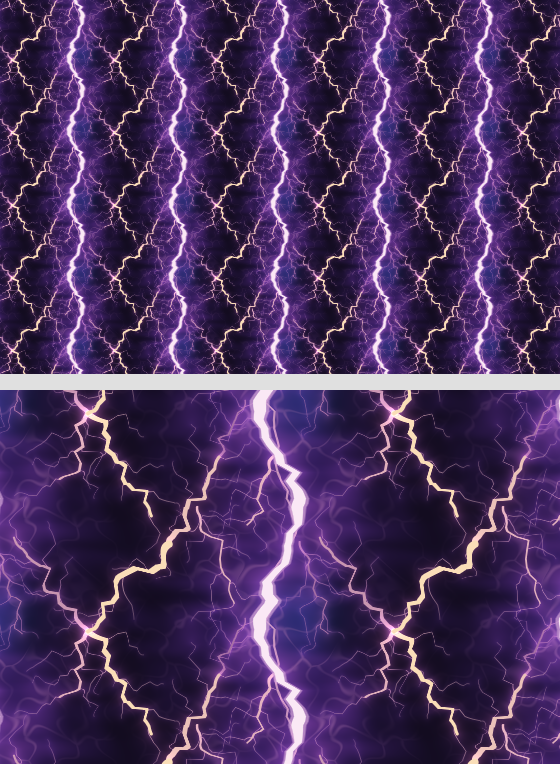
Top, the full canvas; bottom, a detail of the centre.
Write a Shadertoy shader that draws this pattern.

```glsl
const float TAU = 6.28319;
const vec2 TILE = vec2(1.403, 1.0);   // one repeat, in tile heights
const float ROWS = 5.146;             // repeats down the canvas

const vec3 NIGHT  = vec3(0.07, 0.045, 0.12);
const vec3 INDIGO = vec3(0.15, 0.085, 0.31);
const vec3 VIOLET = vec3(0.37, 0.18, 0.50);
const vec3 ORCHID = vec3(0.64, 0.43, 0.63);
const vec3 ROSE   = vec3(0.88, 0.69, 0.73);
const vec3 GOLD   = vec3(0.98, 0.87, 0.72);
const vec3 WHITE  = vec3(0.98, 0.91, 0.96);

float hash(float n) { return fract(sin(n * 12.9898) * 4375.85); }

vec2 hash2(vec2 c) {
    float n = dot(c, vec2(7.13, 31.7));
    return vec2(hash(n + 1.0), hash(n + 5.3));
}

vec2 wrap(vec2 q) { return q - TILE * round(q / TILE); }

// Piecewise linear noise with sharp corners
float jag(float t, float period, float seed) {
    float i = floor(t);
    return mix(hash(mod(i, period) + seed), hash(mod(i + 1.0, period) + seed), t - i) - 0.5;
}

// Sideways wander of a branch, pinned at both ends
float bend(float t, float len, float seed) {
    float wander = 0.10 * jag(t * len * 11.0, 64.0, seed) + 0.06 * jag(t * len * 27.0, 64.0, seed + 3.7);
    return wander * min(1.0, 6.0 * t * (1.0 - t));
}

// Distance to a crooked line, and the position along it
vec2 crooked(vec2 p, vec2 a, vec2 b, float seed) {
    vec2 q = wrap(p - 0.5 * (a + b));
    float len = length(b - a);
    vec2 dir = (b - a) / len;
    float along = dot(q, dir);
    float t = clamp(along / len + 0.5, 0.0, 1.0);
    float side = dot(q, vec2(-dir.y, dir.x)) - bend(t, len, seed);
    return vec2(length(vec2(along - (t - 0.5) * len, side)), t);
}

float stroke(float d, float halfWidth, float px) {
    return clamp((halfWidth - d) / px + 0.5, 0.0, 1.0);
}

// Tapered branch with a halo and forked twigs
vec3 branch(vec3 col, vec2 p, vec2 a, vec2 b, float w, vec3 tint, float seed, float px) {
    float len = length(b - a);
    vec2 dir = (b - a) / len, normal = vec2(-dir.y, dir.x);
    for (int i = 0; i < 6; i++) {
        float k = seed + float(i) * 2.31;
        float s = (float(i) + 0.3 + 0.6 * hash(k)) / 6.0;
        float turn = (i % 2 == 0 ? 1.0 : -1.0) * (0.35 + 0.6 * hash(k + 0.7));
        vec2 root = mix(a, b, s) + normal * bend(s, len, seed);
        vec2 tip = root + (dir * cos(turn) + normal * sin(turn)) * (0.10 + 0.18 * hash(k + 1.3));
        vec2 twig = crooked(p, root, tip, k);
        col += VIOLET * 0.15 * exp(-twig.x * 60.0);
        col = mix(col, mix(tint, ORCHID, 0.5), 0.8 * (1.0 - 0.6 * twig.y) * stroke(twig.x, 0.002, px));
    }
    vec2 trunk = crooked(p, a, b, seed);
    col += vec3(0.36, 0.18, 0.30) * (0.3 + 22.0 * w) * exp(-trunk.x * 36.0);
    return mix(col, tint, stroke(trunk.x, w * (1.0 - 0.5 * trunk.y), px));
}

float mainBoltX(float y, float seed) {
    return -0.085 * sin(TAU * (y + 0.02)) + 0.06 * jag(y * 12.0, 12.0, seed) + 0.055 * jag(y * 25.0, 25.0, seed + 5.7);
}

// Gap between the two nearest cell centres, repeating with the tile
float cellEdge(vec2 p, vec2 count) {
    vec2 g = p / TILE * count, cell = floor(g);
    vec2 nearest = vec2(9.0);
    for (int j = -1; j <= 1; j++)
    for (int i = -1; i <= 1; i++) {
        vec2 c = cell + vec2(i, j);
        float d = length(c + hash2(mod(c, count)) - g);
        nearest = d < nearest.x ? vec2(d, nearest.x) : vec2(nearest.x, min(nearest.y, d));
    }
    return nearest.y - nearest.x;
}

void mainImage(out vec4 fragColor, in vec2 fragCoord) {
    float px = ROWS / iResolution.y;
    vec2 p = (fragCoord - 0.5 * iResolution.xy) * px + vec2(0.0, 0.44);
    vec2 w = TAU * p / TILE;

    // Storm haze, brightest beside the main bolt
    float boltDist = abs(wrap(vec2(p.x - mainBoltX(p.y, 2.4), 0.0)).x) / 1.2;
    float cloud = 0.5 + 0.25 * sin(w.x * 2.0 + w.y + 1.5 * sin(w.y * 2.0 - w.x)) + 0.25 * sin(w.x * 3.0 - w.y * 4.0 + 2.0 * sin(w.x * 2.0 + w.y * 3.0));
    float haze = exp(-boltDist * boltDist * 13.0);
    vec3 col = mix(NIGHT, INDIGO, clamp(haze * 1.3 + 0.3 * cloud - 0.1, 0.0, 1.0));
    col = mix(col, VIOLET, haze * (0.08 + 0.65 * cloud));
    vec2 pool = wrap(p - vec2(0.08, 0.25));
    col += vec3(-0.05, 0.05, 0.07) * exp(-30.0 * dot(pool, pool));

    // Faint cellular filaments
    vec2 warped = p + 0.025 * vec2(sin(w.y * 6.0 + 2.0 * sin(w.x * 3.0)), sin(w.x * 7.0 + w.y * 3.0));
    float filament = smoothstep(0.13, 0.0, cellEdge(warped, vec2(9.0, 6.0)));
    col = mix(col, ORCHID, filament * (0.03 + 0.45 * haze) * cloud);

    // Side branches meeting at the junction between bolts
    vec2 hub = vec2(-0.88, 0.19), elbow = vec2(-0.51, 0.59), crown = vec2(-0.28, 0.99);
    col = branch(col, p, crown, crown + vec2(0.12, 0.26), 0.006, ORCHID, 11.0, px);
    col = branch(col, p, vec2(-0.38, 0.76), vec2(-0.21, 0.32), 0.006, ROSE, 23.0, px);
    col = branch(col, p, vec2(-0.02, 1.0), vec2(-0.15, 0.68), 0.008, ROSE, 31.0, px);
    col = branch(col, p, vec2(0.09, 0.6), vec2(0.22, 0.18), 0.005, ORCHID, 43.0, px);
    col = branch(col, p, hub, vec2(-1.22, 0.62), 0.010, mix(ROSE, ORCHID, 0.4), 57.0, px);
    col = branch(col, p, hub, vec2(-1.01, -0.11), 0.010, ROSE, 61.0, px);
    col = branch(col, p, hub, vec2(-0.59, -0.28), 0.014, GOLD, 73.0, px);
    col = branch(col, p, elbow, crown, 0.014, mix(ROSE, GOLD, 0.4), 83.0, px);
    col = branch(col, p, elbow, hub, 0.018, GOLD, 97.0, px);

    // Thin strand braided around the main bolt
    float strand = abs(wrap(vec2(p.x - 0.6 * mainBoltX(p.y, 7.9) - 0.03 * sin(w.y * 2.0), 0.0)).x);
    col = mix(col, ROSE, 0.7 * stroke(strand, 0.005, px));

    // Main bolt, swelling and thinning along its length
    float swell = 1.0 + 0.7 * jag(p.y * 9.0, 9.0, 4.6);
    col += vec3(0.30, 0.15, 0.34) * exp(-boltDist * 24.0);
    col = mix(col, vec3(0.80, 0.62, 0.82), 0.75 * stroke(boltDist, 0.029 * swell, px * 1.5));
    col = mix(col, WHITE, stroke(boltDist, 0.019 * swell, px));
    fragColor = vec4(clamp(col, 0.0, 1.0), 1.0);
}
```
